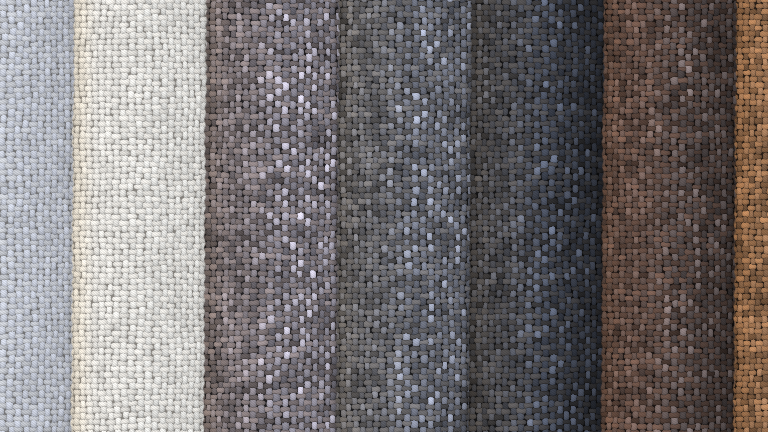
This texture is drawn by a Shadertoy shader. Its source:

```glsl
const float FIRST_SEAM = 0.0945;
const float STRIP_WIDTH = 0.1725;
const float SEAM_SLANT = 0.022;
const vec2 THREADS = vec2(62.0, 74.0);   // threads per canvas height
const vec2 WEFT_SIZE = vec2(0.76, 0.56);
const vec2 WARP_SIZE = vec2(0.46, 0.80);
const float TURNED_STRETCH = 0.25;
const float JITTER = 0.26;
const float TWIST = 0.06;
const int LAST_STRIP = 6;

const vec3 YARN[7] = vec3[7](
    vec3(0.75, 0.76, 0.78), vec3(0.87, 0.86, 0.84), vec3(0.47, 0.43, 0.43),
    vec3(0.39, 0.38, 0.38), vec3(0.29, 0.28, 0.28), vec3(0.38, 0.29, 0.25),
    vec3(0.56, 0.41, 0.29));
const vec3 SHEEN[7] = vec3[7](
    vec3(0.76, 0.78, 0.83), vec3(0.86, 0.86, 0.85), vec3(0.56, 0.55, 0.60),
    vec3(0.47, 0.49, 0.55), vec3(0.34, 0.37, 0.44), vec3(0.41, 0.37, 0.37),
    vec3(0.53, 0.42, 0.34));
const float FALLOFF[7] = float[7](0.08, 0.05, 0.12, 0.16, 0.50, 0.40, 0.20);

float hash(vec2 p) {
    return fract(sin(dot(p, vec2(127.1, 311.7))) * 43758.5);
}

// Slow layered waves for uneven dye and thread drift
float waves(vec2 p) {
    return (sin(p.x * 7.0 + 3.0 * sin(p.y * 4.0))
          + sin(p.y * 9.0 + 2.0 * sin(p.x * 11.0))
          + sin(p.x * 19.0 - p.y * 15.0)) / 3.0;
}

// One strip of plain weave; t runs from its left seam to its right seam
vec3 fabric(vec2 p, int strip, float t) {
    float id = float(strip);
    float pale = strip < 2 ? 1.0 : 0.0;
    float turned = smoothstep(0.15, 0.75, t);

    vec2 grid = p * THREADS + vec2(id * 3.37, id * 5.71);
    grid += 0.22 * vec2(waves(p.yx * 1.7 + id), waves(p * 1.4 - id));
    grid.x += 0.45 * sin(6.2832 * t);
    vec2 base = floor(grid);

    // Overlapping crossings: the highest yarn covers its neighbours
    float top = -9.0;
    float second = -9.0;
    vec2 cell = base;
    vec2 f = vec2(0.0);
    for (int j = -1; j <= 1; j++) {
        for (int i = -1; i <= 1; i++) {
            vec2 c = base + vec2(i, j);
            float over = mod(c.x + c.y, 2.0);
            vec2 shift = vec2(hash(c + 4.3), hash(c + 8.9)) - 0.5;
            vec2 q = grid - c - 0.5 - JITTER * shift;
            vec2 size = mix(WEFT_SIZE, WARP_SIZE, over);
            size.y += TURNED_STRETCH * turned * over;
            size *= 0.9 + 0.25 * hash(c + 2.7);
            float height = 1.0 - dot(q / size, q / size);
            second = max(second, min(top, height));
            if (height > top) {
                top = height;
                cell = c;
                f = q;
            }
        }
    }
    float warp = mod(cell.x + cell.y, 2.0);
    float soft = max(0.32, 1.2 * THREADS.y / iResolution.y);
    float cover = smoothstep(-0.15, soft, top);
    float crease = 1.0 - smoothstep(0.0, 0.5, top - second);
    float relief = 0.87 + 0.20 * top + 0.16 * f.y - 0.08 * f.x;
    relief -= mix(0.20, 0.07, pale) * crease;

    // Uneven colour along each yarn and at each crossing
    vec2 slub = mix(vec2(floor(cell.x / 5.0), cell.y),
                    vec2(cell.x, floor(cell.y / 6.0)), warp);
    float speckle = hash(cell + id * 17.0);
    float run = hash(slub + warp * 51.0 + id * 9.0);
    float grain = mix(0.55, 0.11, pale);
    float tone = 1.0 + grain * (0.75 * speckle + 0.45 * run - 0.6);
    tone += mix(0.04, 0.015, pale) * waves(p * 2.3 + id * 1.9);
    tone += TWIST * sin(15.0 * (f.x + f.y) + 6.0 * speckle);

    // Cool flecks show on the warp towards the turning right side
    float fleck = warp * (0.35 + 0.65 * turned) + 0.2 * turned;
    vec3 color = mix(YARN[strip], SHEEN[strip], clamp(fleck, 0.0, 1.0));
    float glint = warp * turned * smoothstep(0.55, 1.0, speckle) * (1.0 - pale);
    color *= tone * relief * (1.0 + 0.24 * glint);
    vec3 gap = YARN[strip] * mix(vec3(0.28, 0.29, 0.31),
                                 vec3(0.62, 0.61, 0.60), pale);
    color = mix(gap, color, cover);

    // Fold light: soft left rim, falling light and a narrow seam shadow
    float light = 1.0 - FALLOFF[strip] * smoothstep(0.30, 1.0, t);
    light *= mix(mix(0.80, 0.90, pale), 1.0, smoothstep(-0.02, 0.09, t));
    light *= 1.0 - mix(0.18, 0.10, pale) * smoothstep(0.94, 1.0, t);
    vec3 rim = mix(vec3(1.03, 1.0, 0.95), vec3(1.0), smoothstep(0.0, 0.2, t));
    return color * light * rim;
}

void mainImage(out vec4 fragColor, in vec2 fragCoord) {
    vec2 uv = fragCoord / iResolution.xy;
    vec2 p = fragCoord / iResolution.y;

    // Evenly spaced, slightly slanted and ragged seams
    float drift = SEAM_SLANT * (uv.y - 0.5) + 0.006 * waves(vec2(1.0, p.y * 2.0));
    drift += 0.005 * sin(p.y * THREADS.y * 3.1416);
    float s = (uv.x - FIRST_SEAM) / STRIP_WIDTH + 1.0 - drift;
    float seam = floor(s + 0.5);
    float d = s - seam;
    float pixel = 1.0 / (STRIP_WIDTH * iResolution.x);

    int right = clamp(int(seam), 0, LAST_STRIP);
    int left = max(right - 1, 0);
    vec3 color = mix(fabric(p, left, d + 1.0), fabric(p, right, d),
                     smoothstep(-pixel, pixel, d));
    fragColor = vec4(clamp(color, 0.0, 1.0), 1.0);
}
```
